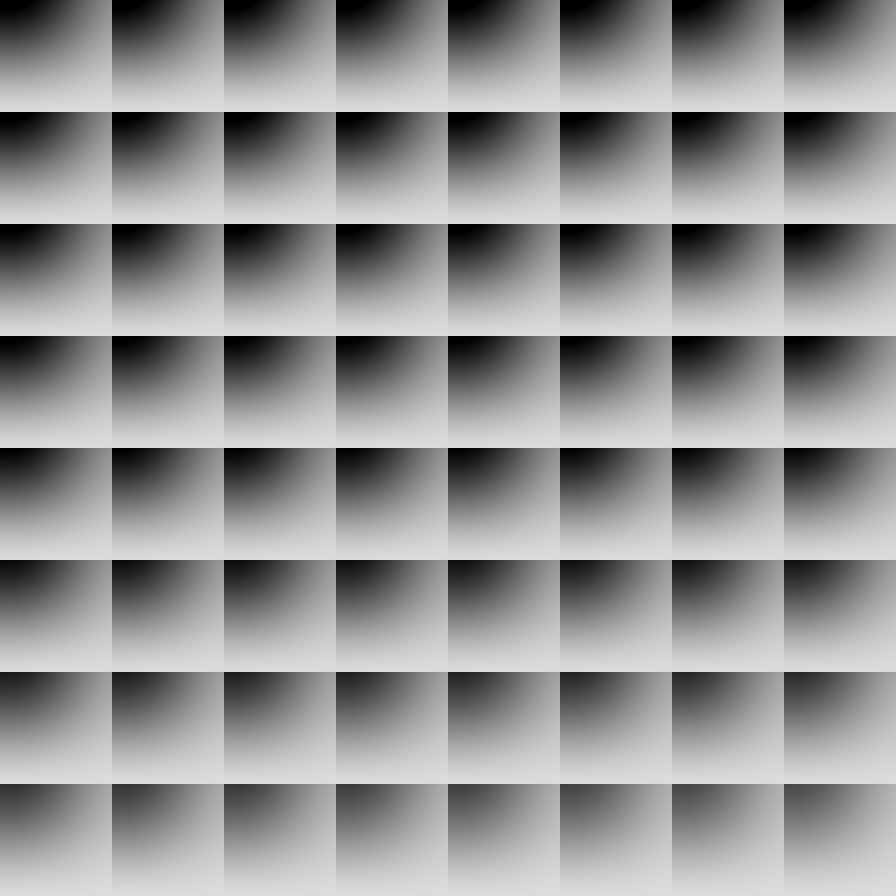
Give the GLSL for this pattern, as a WebGL 1 fragment shader.

```glsl
precision highp float;

// An 8 by 8 grid of square tiles, each a smooth grey ramp from a dark upper
// left corner to pale lower and right sides. The shadow fades in lower rows,
// most of all to the right; supersampling smooths the tile edges.

uniform vec2 u_resolution;

const float TILES = 8.0;          // repeats across and down
const float PALE = 0.865;         // grey at the foot of a tile
const float TOP_RIGHT = 0.61;     // limit of the ramp along the top
const float RAMP_START = 0.08;    // where the top ramp leaves black
const float RAMP_END = 1.15;      // where the top ramp would level off
const float FALL_SOFTNESS = 0.5;  // 0 = linear fall, 1 = fully eased
const float FALL_BIAS = 0.9;      // below 1 brightens the middle
const float SHADOW_DEPTH = 0.065; // extra darkness in the upper rows
const float ROW_LIFT = 0.25;      // shadow fading towards the last row
const float COLUMN_LIFT = 0.10;   // further fading to the lower right
const int SAMPLES = 2;            // supersamples per axis

// Brightness added to the shadow of a tile; grid is 0..1 from the upper left.
float shadowLift(vec2 grid) {
    float fade = grid.y * grid.y * grid.y;
    return fade * (ROW_LIFT + COLUMN_LIFT * grid.x) - SHADOW_DEPTH;
}

// Grey inside one tile; p runs from its upper left corner.
float tileShade(vec2 p, float lift) {
    float across = TOP_RIGHT * smoothstep(RAMP_START, RAMP_END, p.x);
    float top = across + lift * (1.0 - across);
    float eased = mix(p.y, smoothstep(0.0, 1.0, p.y), FALL_SOFTNESS);
    float fall = pow(max(eased, 0.0), FALL_BIAS);
    return clamp(mix(top, PALE, fall), 0.0, 1.0);
}

float gridShade(vec2 uv) {
    vec2 position = vec2(uv.x, 1.0 - uv.y) * TILES;
    vec2 grid = floor(position) / (TILES - 1.0);
    return tileShade(fract(position), shadowLift(grid));
}

void main() {
    float total = 0.0;
    for (int j = 0; j < SAMPLES; j++) {
        for (int i = 0; i < SAMPLES; i++) {
            vec2 offset = (vec2(float(i), float(j)) + 0.5) / float(SAMPLES) - 0.5;
            total += gridShade((gl_FragCoord.xy + offset) / u_resolution);
        }
    }
    float grey = total / float(SAMPLES * SAMPLES);
    gl_FragColor = vec4(vec3(grey), 1.0);
}
```
